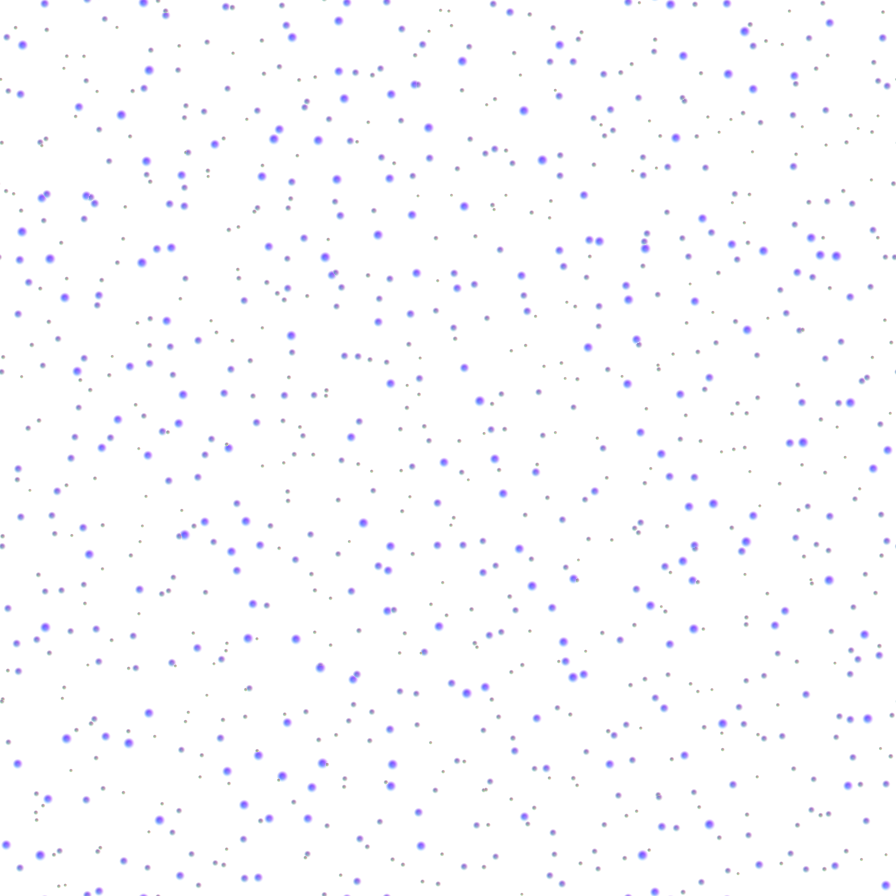
Write a three.js fragment shader that draws this pattern.

```glsl
varying vec2 vUv;

const float CELLS = 22.0;

vec3 hash3(vec3 p) {
  p = fract(p * vec3(0.1031, 0.1030, 0.0973));
  p += dot(p, p.yxz + 33.33);
  return fract((p.xxy + p.yxx) * p.zyx);
}

// Bead tint: slope drives red and green, size drives blue
vec3 beadColor(vec2 slope, float size) {
  return vec3(0.52 + 0.40 * slope.x - 0.06 * size,
              0.52 - 0.42 * slope.y - 0.12 * size,
              min(0.40 + 0.72 * size, 1.0));
}

void main() {
  vec2 cell = floor(vUv * CELLS);
  float cover = 0.0;
  vec3 tint = vec3(1.0);

  // Cellular search: two beads per cell, wrapped at the borders
  for (int y = -1; y <= 1; y++) {
    for (int x = -1; x <= 1; x++) {
      for (int k = 0; k < 2; k++) {
        vec2 id = cell + vec2(float(x), float(y));
        vec3 rnd = hash3(vec3(mod(id, CELLS) * vec2(7.3, 11.9) + 1.7, float(k) * 17.0 + 5.3));
        float size = pow(rnd.z, 1.3);
        float radius = 0.0024 + 0.0047 * size;
        vec2 slope = (vUv - (id + rnd.xy) / CELLS) / radius;

        // Soft falloff, paler on the small beads
        float falloff = 1.0 - smoothstep(0.25, 1.0, length(slope));
        float alpha = falloff * mix(0.6, 0.92, sqrt(size));
        if (alpha > cover) {
          cover = alpha;
          tint = beadColor(slope, size);
        }
      }
    }
  }

  gl_FragColor = vec4(mix(vec3(1.0), tint, cover), 1.0);
}
```
